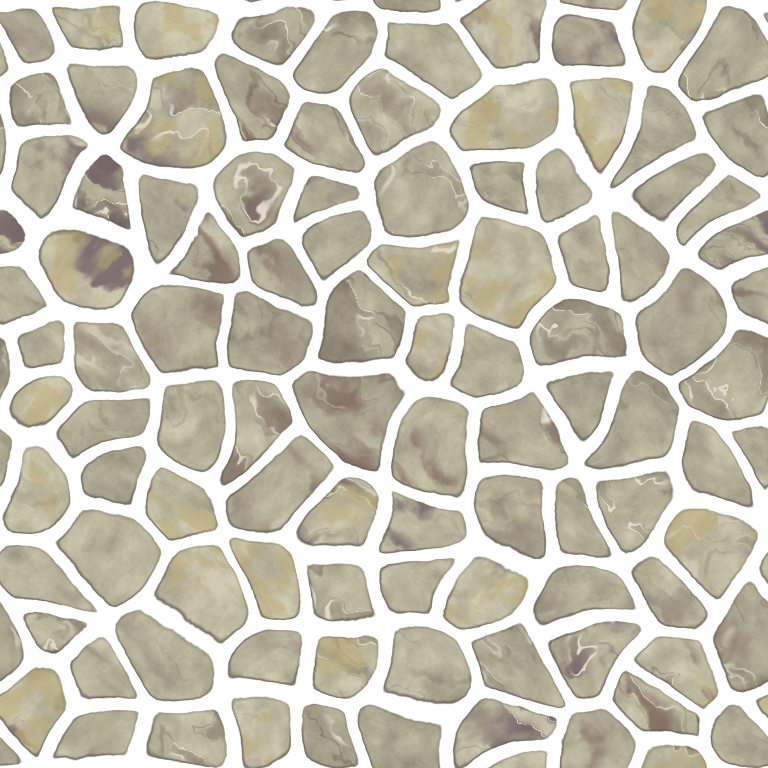
Write a three.js fragment shader that draws this pattern.

```glsl
#define GRID 10.0      // stones across the tile, whole number
#define JITTER 0.88    // scatter of stone centres, in cells
#define BEND 0.10      // curvature of the stone sides, in cells
#define GAP 0.080      // half width of the joints, in cells
#define ROUNDING 0.040 // corner rounding, in cells
#define CHIPPING 0.030 // roughness of the stone edge, in cells
#define RIM 0.0042     // width of the dark rim, in canvas units
#define SOFTNESS 0.0011
#define VEINING 1.0
#define STAINING 0.75

varying vec2 vUv;

const float TAU = 6.28318;
const vec3 JOINT = vec3(1.0);
const vec3 STONE_DARK = vec3(0.52, 0.485, 0.415);
const vec3 STONE_LIGHT = vec3(0.80, 0.78, 0.68);
const vec3 PALE_VEIN = vec3(0.88, 0.86, 0.80);
const vec3 RUST = vec3(0.50, 0.40, 0.36);
const vec3 PLUM = vec3(0.43, 0.36, 0.39);
const vec3 OCHRE = vec3(0.74, 0.68, 0.48);
const vec3 RIM_COLOR = vec3(0.40, 0.38, 0.34);

vec3 hash3(vec2 p) {
  vec3 q = fract(p.xyx * vec3(0.1031, 0.1030, 0.0973));
  q += dot(q, q.yxz + 33.33);
  return fract((q.xxy + q.yzz) * q.zyx);
}

float noise(vec2 p) {
  vec2 i = floor(p), f = fract(p);
  f = f * f * (3.0 - 2.0 * f);
  return mix(mix(hash3(i).x, hash3(i + vec2(1.0, 0.0)).x, f.x),
             mix(hash3(i + vec2(0.0, 1.0)).x, hash3(i + 1.0).x, f.x), f.y);
}

float fbm(vec2 p) {
  float sum = 0.0, amp = 0.53;
  for (int i = 0; i < 4; i++) {
    sum += amp * noise(p);
    p = mat2(1.6, 1.2, -1.2, 1.6) * p + 7.3;
    amp *= 0.5;
  }
  return sum;
}

// Stone centre; the cell index wraps so the tile repeats
vec2 centre(vec2 cell) {
  return cell + 0.5 + JITTER * (hash3(mod(cell, GRID) + 3.0).xy - 0.5);
}

// Distance to the rounded cell border; also gives the stone's cell and local position
float stoneDistance(vec2 p, out vec2 cell, out vec2 local) {
  float nearest = 1e3;
  for (int y = -1; y <= 1; y++)
  for (int x = -1; x <= 1; x++) {
    vec2 c = floor(p) + vec2(float(x), float(y));
    vec2 r = p - centre(c);
    if (dot(r, r) < nearest) {
      nearest = dot(r, r);
      cell = c;
      local = r;
    }
  }
  float sum = 0.0;
  float k = ROUNDING * (0.5 + hash3(mod(cell, GRID) + 51.0).z);
  for (int y = -2; y <= 2; y++)
  for (int x = -2; x <= 2; x++) {
    if (x == 0 && y == 0) continue;
    vec2 toOther = centre(cell + vec2(float(x), float(y))) - centre(cell);
    float d = dot(0.5 * toOther - local, normalize(toOther));
    sum += exp(-d / k);
  }
  return -k * log(sum);
}

// Marble colour, in coordinates local to one stone
vec3 marble(vec2 local, vec3 rnd, vec2 uv) {
  vec2 seed = 40.0 * rnd.yz + 11.0;
  float angle = -0.65 + 0.8 * (rnd.z - 0.5);
  vec2 along = vec2(cos(angle), sin(angle));
  vec2 q = vec2(dot(local, along), dot(local, vec2(-along.y, along.x)));
  float cloud = fbm(local * 4.0 + seed);
  float warp = fbm(local * 2.5 + seed.yx);
  float band = noise(vec2(q.x * 1.1, q.y * 4.5 + 2.8 * warp) + seed);
  float patchy = smoothstep(0.35, 0.65, noise(local * 3.0 + seed + 19.0));

  // Clouded ground with dark streaks and thin veins
  float strength = VEINING * (0.15 + 0.85 * rnd.y);
  float streak = smoothstep(0.5, 0.9, band);
  float vein = (1.0 - smoothstep(0.0, 0.07, abs(band - 0.5))) * patchy;
  float tone = 0.74 + 0.36 * (rnd.x - 0.5) + 0.75 * (cloud - 0.5);
  tone += 0.10 * (noise(local * 38.0 + seed) - 0.5);
  tone -= strength * (0.45 * streak + 0.45 * vein);
  vec3 color = mix(STONE_DARK, STONE_LIGHT, clamp(tone, -0.15, 1.05));

  // Stains gather in broad regions of the tile
  float region = 0.5 + 0.25 * (sin(TAU * (uv.x + uv.y) + 2.2) + sin(TAU * (2.0 * uv.y - uv.x)));
  float stain = smoothstep(0.5, 0.72, 0.5 * (band + warp)) * smoothstep(0.4, 0.8, region);
  color = mix(color, mix(RUST, PLUM, smoothstep(0.4, 0.7, rnd.z)), STAINING * stain);
  float ochre = smoothstep(0.5, 0.66, fbm(local * 3.5 + seed + 31.0)) * step(0.68, rnd.x);
  color = mix(color, OCHRE, 0.55 * ochre);
  float pale = (1.0 - smoothstep(0.01, 0.05, abs(band - 0.64))) * (1.0 - patchy);
  return mix(color, PALE_VEIN, pale * smoothstep(0.35, 0.8, strength));
}

void main() {
  vec2 p = vUv * GRID;
  p += BEND * sin(TAU * (vUv.yx * vec2(5.0, 4.0) + vUv * vec2(2.0, 3.0)));
  vec2 cell, local;
  float d = stoneDistance(p, cell, local);
  vec3 rnd = hash3(mod(cell, GRID) + 27.0);
  vec2 seed = rnd.xy * 60.0;
  d -= GAP * (0.7 + 0.6 * rnd.z);
  d += CHIPPING * (noise(local * 6.0 + seed) - 0.5 + 0.35 * (noise(local * 22.0 + seed) - 0.5));
  d /= GRID;

  // Dark rim, heavier on the lower left
  float side = dot(local / (length(local) + 0.001), vec2(-0.6, -0.8));
  float rim = (1.0 - smoothstep(0.0, RIM, d)) * mix(0.3, 0.9, smoothstep(-0.6, 0.6, side));
  vec3 color = mix(marble(local, rnd, vUv), RIM_COLOR, rim);
  gl_FragColor = vec4(mix(JOINT, color, smoothstep(-SOFTNESS, SOFTNESS, d)), 1.0);
}
```
